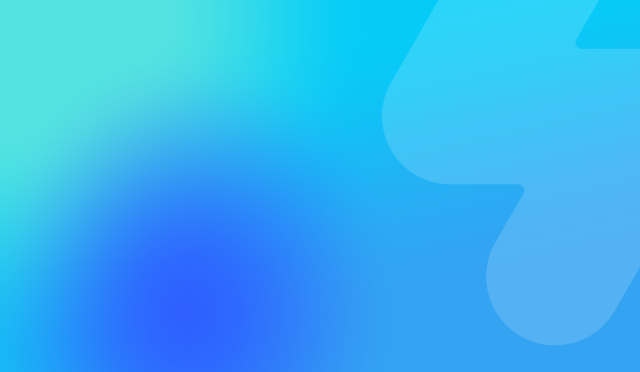
Write a Shadertoy shader that draws this background.

```glsl
// Soft cyan, teal and blue gradient with a translucent rounded zigzag at the right.
#define CYAN vec3(0.02, 0.80, 0.97)
#define SKY vec3(0.20, 0.64, 0.95)
#define TEAL vec3(0.33, 0.89, 0.88)
#define BLUE vec3(0.18, 0.38, 1.00)
#define TEAL_CENTER vec2(0.134, 0.955)
#define TEAL_RADII vec2(0.87, 0.94)
#define BLUE_CENTER vec2(0.503, 0.163)
#define BLUE_RADII vec2(0.60, 0.737)
#define SHAPE_OPACITY 0.16
#define NOTCH_RADIUS 0.017

const vec2 SLANT = vec2(0.5, 0.8660254);
const vec2 BISECTOR = vec2(0.8660254, 0.5);

// Elliptical glow: full inside the core fraction, zero at the rim
float glow(vec2 p, vec2 center, vec2 radii, float core) {
    return 1.0 - smoothstep(core, 1.0, length((p - center) / radii));
}

// Rounded 60 degree wedge opening right and up-right; q is relative to its arc center
float wedge(vec2 q, float radius) {
    vec2 folded = vec2(dot(q, BISECTOR), abs(dot(q, vec2(-BISECTOR.y, BISECTOR.x))));
    float along = max(dot(folded, BISECTOR), 0.0);
    float side = folded.y * BISECTOR.x - folded.x * BISECTOR.y;
    float outside = along > 0.0 ? sign(side) : 1.0;
    return outside * length(folded - BISECTOR * along) - radius;
}

// Endless slanted bar with a round lower end
float slantedBar(vec2 q, float radius) {
    return length(q - SLANT * max(dot(q, SLANT), 0.0)) - radius;
}

// Upper wedge joined to the lower bar, with rounded inner corners
float zigzag(vec2 p) {
    float upper = wedge(p - vec2(1.210, 0.6875), 0.183);
    float lower = slantedBar(p - vec2(1.492, 0.2567), 0.185);

    // Fillet between the two arms
    vec2 pocket = p - vec2(1.392, 0.4875);
    float reach = 2.0 * NOTCH_RADIUS;
    float corner = length(pocket - BISECTOR * reach) - reach;
    float fillet = max(-wedge(-pocket, NOTCH_RADIUS), corner);

    float notch = wedge(p - vec2(1.564, 0.8858), NOTCH_RADIUS);
    return max(min(min(upper, lower), fillet), -notch);
}

// Layered background gradient
vec3 background(vec2 p) {
    float slope = smoothstep(0.0, 1.0, 0.3 * p.x - 1.3 * p.y + 0.93);
    slope *= mix(0.4, 1.0, smoothstep(0.0, 0.8, p.x));
    vec3 color = mix(CYAN, SKY, slope);
    color = mix(color, TEAL, glow(p, TEAL_CENTER, TEAL_RADII, 0.3));
    return mix(color, BLUE, glow(p, BLUE_CENTER, BLUE_RADII, 0.0));
}

void mainImage(out vec4 fragColor, in vec2 fragCoord) {
    vec2 p = fragCoord / iResolution.y;
    float edge = 0.75 / iResolution.y;
    float cover = 1.0 - smoothstep(-edge, edge, zigzag(p));
    vec3 color = mix(background(p), vec3(1.0), SHAPE_OPACITY * cover);
    fragColor = vec4(color, 1.0);
}
```
